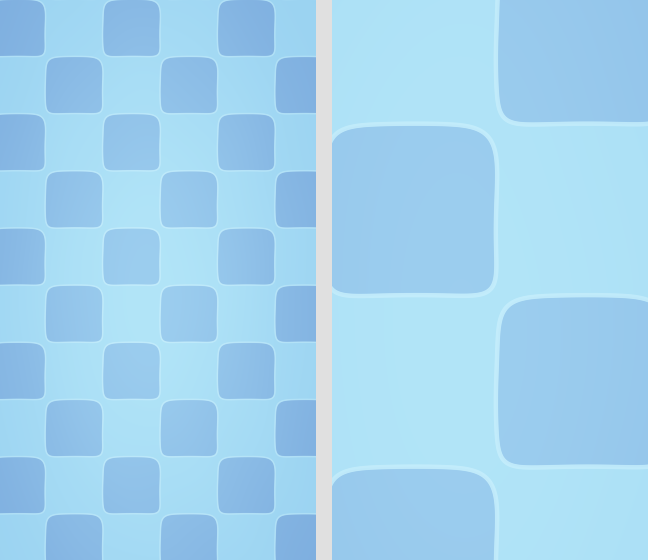
Left, the full canvas; right, a detail of the centre.
Write a Shadertoy shader that draws this pattern.

```glsl
// Signed distance to a soft square of half-size 1, with rounder upper corners
float softSquare(vec2 q) {
    q += 0.009 * sin(q.yx * vec2(4.0, 3.0) + vec2(0.6, 1.4));
    float power = mix(5.5, 8.0, smoothstep(-0.6, 0.6, q.y));
    vec2 a = abs(q);
    float radius = max(pow(pow(a.x, power) + pow(a.y, power), 1.0 / power), 0.01);
    float slope = length(pow(a / radius, vec2(power - 1.0)));
    return (radius - 1.0) / max(slope, 0.5);
}

// Position relative to the nearest dark tile of the checkerboard
vec2 nearestDarkTile(vec2 grid) {
    vec2 cell = floor(grid);
    vec2 q = 2.0 * (grid - cell) - 1.0;
    if (mod(cell.x + cell.y, 2.0) < 0.5) {
        vec2 side = abs(q.x) > abs(q.y) ? vec2(1.0, 0.0) : vec2(0.0, 1.0);
        q -= 2.0 * side * sign(q);
    }
    return q;
}

void mainImage(out vec4 fragColor, in vec2 fragCoord) {
    vec2 uv = fragCoord / iResolution.xy;
    vec2 fromTop = vec2(fragCoord.x, iResolution.y - fragCoord.y) / iResolution.x;

    // Checker tiles
    vec2 grid = fromTop * vec2(5.503, 5.528) + vec2(-0.79, 0.009);
    float d = softSquare(nearestDarkTile(grid));
    float pixel = 11.03 / iResolution.x;

    // Broad glow with faint uneven shading
    float falloff = length((uv - vec2(0.47, 0.48)) * vec2(1.45, 1.25));
    falloff += 0.015 * sin(uv.x * 17.0 + 3.0 * sin(uv.y * 5.0)) * sin(uv.y * 13.0 + uv.x * 6.0);
    float shade = smoothstep(0.0, 1.05, falloff);

    vec3 light = mix(vec3(0.695, 0.895, 0.97), vec3(0.605, 0.825, 0.945), shade);
    vec3 dark = mix(vec3(0.61, 0.805, 0.935), vec3(0.495, 0.685, 0.875), shade);
    vec3 rim = mix(vec3(0.77, 0.93, 0.985), vec3(0.69, 0.88, 0.965), shade);

    // Fill, then pale outline
    vec3 color = mix(dark, light, smoothstep(-0.6 * pixel, 0.6 * pixel, d));
    float outline = 1.0 - smoothstep(-0.6 * pixel, 0.6 * pixel, abs(d) - 0.026);
    color = mix(color, rim, 0.9 * outline);
    fragColor = vec4(color, 1.0);
}
```
